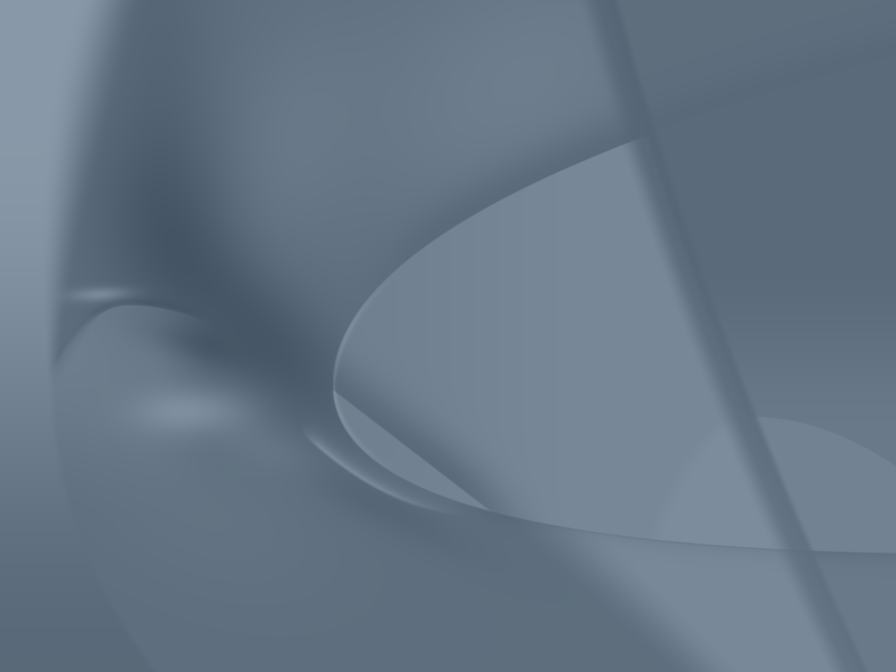
Give the GLSL for this background, as a Shadertoy shader.

```glsl
// Slate-blue abstract backdrop: curved translucent sheets, soft shadows and glints.

const vec2 TIP = vec2(0.495, 0.427);   // nose of the large sheet
const vec3 TINT = vec3(-0.063, 0.0, 0.062);

// Soft step centred on d = 0; w is half the width.
float side(float d, float w) {
    return smoothstep(-w, w, d);
}

// Rotated elliptical Gaussian.
float glow(vec2 p, vec2 centre, vec2 radius, float angle) {
    vec2 q = p - centre;
    float c = cos(angle), s = sin(angle);
    q = vec2(c * q.x + s * q.y, c * q.y - s * q.x) / radius;
    return exp(-dot(q, q));
}

// Signed distance estimate above y = TIP.y + a*sqrt(h) + b*h.
float aboveFlank(vec2 p, float a, float b) {
    float h = max(p.x - TIP.x, 0.0001);
    float slope = 0.5 * a / sqrt(h) + b;
    return (p.y - TIP.y - a * sqrt(h) - b * h) / sqrt(1.0 + slope * slope);
}

// Signed distance estimate below an arch with separate left and right bends.
float belowArch(vec2 p, vec2 peak, float bendLeft, float bendRight) {
    float x = p.x - peak.x;
    float bend = x < 0.0 ? bendLeft : bendRight;
    return (peak.y - bend * x * x - p.y) / sqrt(1.0 + 4.0 * bend * bend * x * x);
}

// Broad tones behind the sheets.
float backdrop(vec2 p) {
    float t = 0.43;
    t += 0.06 * glow(p, vec2(0.78, 0.88), vec2(0.30, 0.20), 0.5);
    t += 0.03 * glow(p, vec2(0.42, 0.78), vec2(0.10, 0.20), -0.3);
    t += 0.02 * glow(p, vec2(0.30, 0.24), vec2(0.22, 0.12), -0.4);
    t -= 0.08 * glow(p, vec2(0.25, 0.66), vec2(0.11, 0.17), 0.1);
    t -= 0.09 * glow(p, vec2(0.40, 0.49), vec2(0.18, 0.08), -0.85);
    t -= 0.03 * glow(p, vec2(0.24, 0.95), vec2(0.08, 0.22), 0.0);
    t -= 0.03 * glow(p, vec2(0.56, 0.25), vec2(0.16, 0.03), -0.45);
    return t;
}

// Small hollow on the left with its lit lid and glints.
float hollow(vec2 p, float t, float px) {
    float d = belowArch(p, vec2(0.19, 0.546), 8.0, 1.75);
    float fade = (1.0 - smoothstep(0.22, 0.33, p.x)) * smoothstep(0.22, 0.50, p.y);
    float soft = mix(0.02, px, smoothstep(0.11, 0.16, p.x));
    t += 0.065 * side(d, soft) * fade;
    t -= 0.03 * exp(-abs(d + 0.006) * 180.0) * side(-d, px) * fade;
    t -= 0.05 * glow(p, vec2(0.28, 0.49), vec2(0.07, 0.025), -0.3);
    t += 0.13 * glow(p, vec2(0.150, 0.562), vec2(0.045, 0.010), 0.05) * side(-d, 0.006);
    t += 0.11 * glow(p, vec2(0.29, 0.389), vec2(0.085, 0.034), 0.05);
    t += 0.04 * glow(p, vec2(0.41, 0.33), vec2(0.09, 0.035), -0.4);
    return t;
}

// Pale sheet along the left margin.
float leftSheet(vec2 p, float t) {
    float y = p.y - 0.42;
    float edge = 0.078 + (y > 0.0 ? 0.26 : 0.86) * y * y;
    float soft = mix(0.007, 0.05, smoothstep(0.35, 0.9, p.y));
    float tone = mix(0.41, 0.595, smoothstep(0.0, 0.8, p.y));
    return mix(t, tone, side(edge - p.x, soft));
}

void mainImage(out vec4 fragColor, in vec2 fragCoord) {
    vec2 p = fragCoord / iResolution.y;
    float px = 1.2 / iResolution.y;

    // Shared boundaries: two flanks, a chord and the long strut.
    float above = aboveFlank(p, 0.57, -0.04);
    float below = -aboveFlank(p, -0.515, 0.264);
    float chord = (p.y - 0.418 + 0.77 * (p.x - 0.498)
                 + 0.35 * pow(max(p.x - 0.712, 0.0), 2.0)) * 0.79;
    float strut = (p.x - 1.276 + 0.373 * p.y + 0.10 * p.y * (1.0 - p.y)) * 0.93;
    float right = side(strut, 0.006);

    float t = leftSheet(p, hollow(p, backdrop(p), px));

    // Ground under the sheet, and the shadows along its flanks.
    float under = side(below, 0.004) * smoothstep(0.66, 0.76, p.x);
    t = mix(t, mix(0.535, 0.475, right), under * smoothstep(-0.01, 0.09, chord));
    t -= 0.035 * under * exp(-max(below, 0.0) * 70.0);
    t = mix(t, 0.43, right * side(above, 0.01));
    float flankShadow = exp(-pow(max(above, 0.0) / 0.045, 2.0)) * side(above, px);
    t = mix(t, 0.405, 0.8 * flankShadow * smoothstep(0.49, 0.66, p.x));

    // Large sheet: pale left of the strut, dim to the right.
    float inside = side(-above, px) * side(-below, px) * side(p.x - TIP.x, px);
    float pale = mix(0.50, 0.53, smoothstep(0.5, 0.9, p.x));
    float dim = mix(0.475, 0.415, smoothstep(0.34, 0.62, p.y));
    float sheet = mix(pale, dim, right);
    float shade = side(chord, px) * exp(-pow(max(chord, 0.0) / 0.045, 2.0));
    sheet = mix(sheet, 0.415, shade * (1.0 - smoothstep(0.66, 0.85, p.x)));
    float mound = belowArch(p, vec2(1.115, 0.380), 9.0, 1.55);
    sheet += mix(0.018 * side(mound, 0.015), 0.035 * side(mound, px), right);
    float rimOffset = (min(-above, -below) - 0.004) / 0.004;
    float rim = exp(-rimOffset * rimOffset);
    sheet += 0.05 * rim * (1.0 - smoothstep(0.50, 0.60, p.x));
    t = mix(t, sheet, inside);

    // Thin bright crescent beneath the nose.
    float reach = 0.71 - p.x;
    float lift = (p.y - 0.236 - 1.82 * reach * reach) / sqrt(1.0 + 13.2 * reach * reach);
    float span = smoothstep(0.444, 0.48, p.x) * (1.0 - smoothstep(0.54, 0.71, p.x));
    t += 0.13 * span * side(lift + 0.003, 0.003) * exp(-max(lift, 0.0) * 110.0);

    // Long dark strut, softer on its left side.
    float bar = side(strut + 0.025, 0.018) * (1.0 - side(strut - 0.014, 0.006));
    t = mix(t, mix(0.435, 0.395, smoothstep(0.1, 0.8, p.y)), 0.85 * bar);

    fragColor = vec4(vec3(t) + TINT, 1.0);
}
```
